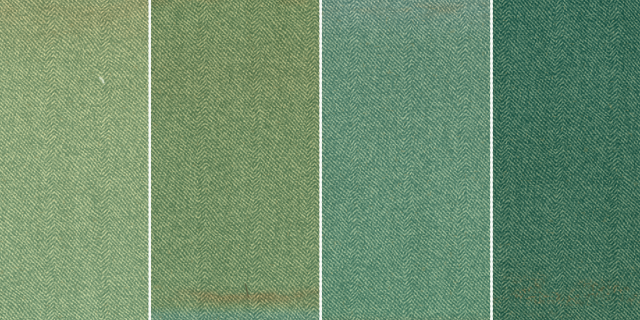
Give the GLSL for this texture, as a Shadertoy shader.

```glsl
// Four strips of worn green herringbone twill, divided by narrow white gaps.
#define TWILL_PERIOD 0.0128
#define TWILL_RISE 1.02
#define BAND_WIDTH 0.17
#define BAND_SPLIT 0.86
#define WEAVE_CONTRAST 0.088
#define GRAIN_CONTRAST 0.18
#define GAP_HALF_WIDTH 0.0040
#define STAIN_STRENGTH 0.42

const float TAU = 6.2831853;
const vec3 RUST = vec3(0.55, 0.44, 0.27);
const vec3 YARN_TINT = vec3(1.25, 0.95, 0.75);

float hash(vec2 p) {
    vec3 q = fract(p.xyx * 0.1031);
    q += dot(q, q.yzx + 33.33);
    return fract((q.x + q.y) * q.z);
}

float noise(vec2 p) {
    vec2 cell = floor(p), f = fract(p);
    f = f * f * (3.0 - 2.0 * f);
    return mix(mix(hash(cell), hash(cell + vec2(1, 0)), f.x),
               mix(hash(cell + vec2(0, 1)), hash(cell + vec2(1, 1)), f.x), f.y);
}

float fbm(vec2 p) {
    float sum = 0.0, amp = 0.5;
    for (int i = 0; i < 4; i++) {
        sum += amp * noise(p);
        p = p * 2.03 + 17.1;
        amp *= 0.5;
    }
    return sum;
}

// Soft horizontal belt centred at height c.
float belt(float y, float c, float w) {
    float d = (y - c) / w;
    return exp(-d * d);
}

float segment(vec2 p, vec2 a, vec2 b) {
    vec2 ab = b - a;
    return length(p - a - ab * clamp(dot(p - a, ab) / dot(ab, ab), 0.0, 1.0));
}

float stroke(float d, float halfWidth, float px) {
    return 1.0 - smoothstep(halfWidth - px, halfWidth + px, d);
}

// Falling diagonal ribs that briefly reverse at the end of each wide band.
float twill(vec2 p, float px) {
    p += 0.008 * (vec2(noise(p * 18.0), noise(p * 18.0 + 40.0)) - 0.5);
    float band = p.x / BAND_WIDTH, f = fract(band);
    float zigzag = f < BAND_SPLIT ? f : 2.0 * BAND_SPLIT - f;
    zigzag += floor(band) * (2.0 * BAND_SPLIT - 1.0);
    float phase = (zigzag * BAND_WIDTH + p.y * TWILL_RISE) / TWILL_PERIOD;
    float rib = sin(TAU * phase);
    float pick = sin(TAU * (p.x - 0.35 * p.y) / (TWILL_PERIOD * 0.73));
    float fade = 1.0 - smoothstep(0.35, 0.65, px / TWILL_PERIOD);
    return (rib + 0.3 * pick) * fade;
}

// Base dye of each strip, shaded from bottom to top.
vec3 dye(int strip, float y) {
    if (strip == 0) return mix(vec3(0.53, 0.64, 0.485), vec3(0.565, 0.64, 0.46), y);
    if (strip == 1) return mix(vec3(0.46, 0.57, 0.41), vec3(0.47, 0.56, 0.385), y);
    if (strip == 2) return mix(vec3(0.39, 0.56, 0.45), vec3(0.41, 0.56, 0.47), y);
    return mix(vec3(0.27, 0.44, 0.35), vec3(0.24, 0.425, 0.35), y);
}

// Fading and rust near the ends of the strips.
vec3 age(vec3 col, int strip, vec2 p) {
    float patches = smoothstep(0.32, 0.65, fbm(p * vec2(12.0, 30.0)));
    float specks = smoothstep(0.5, 0.8, noise(p * 150.0)) * patches;
    float rust = 0.0;
    if (strip == 0) {
        rust = 0.5 * smoothstep(0.78, 1.0, p.y) * (0.5 + 0.5 * patches);
    } else if (strip == 1) {
        col = mix(col, vec3(0.42, 0.58, 0.49), 0.8 * (1.0 - smoothstep(0.01, 0.05, p.y)));
        float across = smoothstep(0.47, 0.62, p.x);
        rust = belt(p.y, 0.073, 0.023) * (0.25 + 0.8 * patches) * across;
        rust += 0.4 * belt(p.y, 1.0, 0.02) * patches;
        rust += 0.15 * belt(p.y, 0.77, 0.12);
    } else if (strip == 2) {
        col = mix(col, vec3(0.46, 0.59, 0.53), 0.7 * smoothstep(0.86, 0.99, p.y));
        rust = 0.5 * belt(p.y, 0.97, 0.022) * patches + 0.2 * belt(p.y, 0.0, 0.012);
    } else {
        rust = 0.9 * belt(p.y, 0.08, 0.055) * specks + 0.15 * belt(p.y, 0.1, 0.05) * patches;
    }
    return mix(col, RUST, clamp(rust * STAIN_STRENGTH, 0.0, 0.8));
}

void mainImage(out vec4 fragColor, in vec2 fragCoord) {
    float px = 1.0 / iResolution.y;
    vec2 p = fragCoord * px;
    vec3 gaps = vec3(0.468, 1.002, 1.536);
    int strip = int(step(gaps.x, p.x) + step(gaps.y, p.x) + step(gaps.z, p.x));
    vec3 col = age(dye(strip, p.y), strip, p);

    // Uneven dye, long warp streaks and faint weft lines.
    col += 0.04 * (fbm(p * vec2(7.0, 4.0)) - 0.47);
    col += 0.022 * (noise(p * vec2(75.0, 3.0)) - 0.5);
    col += 0.016 * (noise(p * vec2(5.0, 110.0)) - 0.5);

    // Ribs and irregular yarn grain.
    float grain = noise(p * vec2(230.0, 250.0)) - 0.5;
    float weave = WEAVE_CONTRAST * twill(p + float(strip) * 0.037, px);
    col += YARN_TINT * (weave * (0.85 + 0.6 * grain) + GRAIN_CONTRAST * grain);
    float fleck = smoothstep(0.86, 0.97, noise(p * 110.0 + 8.0));
    col = mix(col, vec3(0.60, 0.56, 0.35), 0.25 * fleck);

    // Lint, a dark snag and a slightly slanted loose thread.
    float lint = min(segment(p, vec2(0.312, 0.757), vec2(0.320, 0.751)),
                     segment(p, vec2(0.320, 0.751), vec2(0.324, 0.742)));
    col = mix(col, vec3(0.90, 0.93, 0.84), 0.85 * stroke(lint, 0.0028, px));
    float snag = segment(p, vec2(0.767, 0.112), vec2(0.776, 0.072));
    col = mix(col, vec3(0.30, 0.25, 0.16), 0.55 * stroke(snag, 0.002, px));
    float thread = segment(p, vec2(1.56, 0.399), vec2(1.76, 0.429));
    col = mix(col, vec3(0.43, 0.58, 0.47), 0.35 * stroke(thread, 0.0012, px));

    // White gaps with finely serrated cloth edges.
    vec3 offset = abs(p.x - gaps);
    float gapDist = min(offset.x, min(offset.y, offset.z));
    float serration = 0.0005 * sin(TAU * p.y / 0.0155);
    float gap = stroke(gapDist, GAP_HALF_WIDTH + serration, 0.6 * px);
    col = mix(col, vec3(0.97, 0.98, 0.96), gap);
    fragColor = vec4(clamp(col, 0.0, 1.0), 1.0);
}
```
